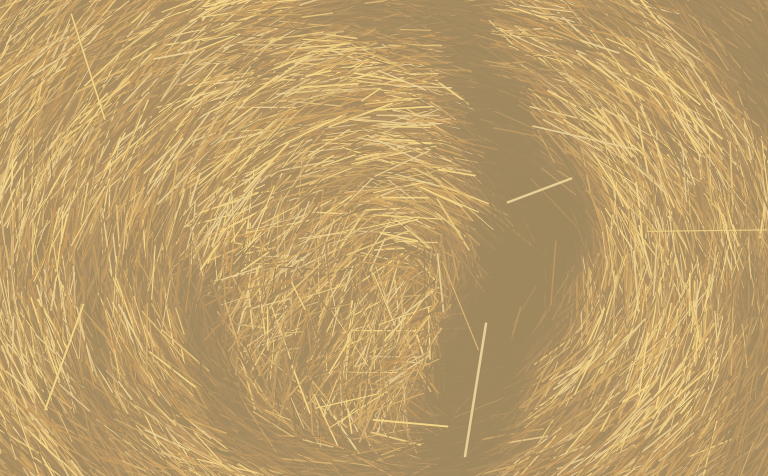
Reproduce this texture procedurally as a Shadertoy shader.

```glsl
const vec3 SHADOW = vec3(0.622, 0.53, 0.37);
const vec3 TAN    = vec3(0.71, 0.58, 0.395);
const vec3 OCHRE  = vec3(0.79, 0.64, 0.41);
const vec3 GOLD   = vec3(0.87, 0.72, 0.45);
const vec3 STRAW  = vec3(0.96, 0.84, 0.53);
const vec3 PALE   = vec3(0.91, 0.81, 0.59);
const vec3 RUST   = vec3(0.78, 0.59, 0.35);

const vec2  SWIRL_CENTER = vec2(0.81, 0.43);
const float SWIRL_SQUASH = 1.5;
const vec2  CORE_GRAIN = vec2(-0.62, -0.78);
const int   LAYERS = 36;
const float CELL = 0.075;
const float MIN_WIDTH = 0.0006;
const float MAX_WIDTH = 0.0019;
const float TIDY_SPREAD = 0.55;
const float MESSY_SPREAD = 1.3;
const float EXPOSURE = 1.55;

vec4 hash4(vec3 p) {
    vec4 q = fract(p.xyzx * vec4(0.1031, 0.1030, 0.0973, 0.1099));
    q += dot(q, q.wzxy + 33.33);
    return fract((q.xxyz + q.yzzw) * q.zywx);
}

float noise(vec2 p) {
    vec2 i = floor(p), f = fract(p);
    f = f * f * (3.0 - 2.0 * f);
    vec2 e = vec2(0.0, 1.0);
    return mix(mix(hash4(vec3(i, 7.0)).x, hash4(vec3(i + e.yx, 7.0)).x, f.x),
               mix(hash4(vec3(i + e.xy, 7.0)).x, hash4(vec3(i + e.yy, 7.0)).x, f.x), f.y);
}

float segmentDistance(vec2 p, vec2 a, vec2 b) {
    vec2 ab = b - a;
    return length(p - a - ab * clamp(dot(p - a, ab) / dot(ab, ab), 0.0, 1.0));
}

float hollow(vec2 p, vec2 a, vec2 b, float radius) {
    return 1.0 - smoothstep(0.4 * radius, radius, segmentDistance(p, a, b));
}

// Light over the bale: a deep crescent, softer hollows and curved streaks
float lighting(vec2 p) {
    float dark = 0.85 * hollow(p, vec2(0.93, 1.02), vec2(1.04, 0.77), 0.10);
    dark = max(dark, 0.95 * hollow(p, vec2(1.04, 0.77), vec2(1.12, 0.55), 0.13));
    dark = max(dark, hollow(p, vec2(1.13, 0.53), vec2(1.07, 0.36), 0.19));
    dark = max(dark, 0.97 * hollow(p, vec2(1.07, 0.36), vec2(0.96, 0.07), 0.16));
    dark = max(dark, 0.75 * hollow(p, vec2(0.41, 0.42), vec2(0.47, 0.15), 0.07));
    dark = max(dark, 0.65 * hollow(p, vec2(0.52, 0.07), vec2(0.92, 0.0), 0.07));
    dark = max(dark, 0.8 * hollow(p, vec2(1.50, 1.0), vec2(1.62, 0.83), 0.14));
    dark = max(dark, 0.55 * hollow(p, vec2(1.62, 0.40), vec2(1.57, 0.0), 0.12));
    dark = max(dark, 0.5 * hollow(p, vec2(0.19, 0.45), vec2(0.20, 0.05), 0.06));
    dark = max(dark, 0.5 * hollow(p, vec2(0.72, 1.0), vec2(0.92, 0.96), 0.10));

    vec2 d = p - SWIRL_CENTER;
    float ring = length(d * vec2(1.0, sqrt(SWIRL_SQUASH)));
    float streak = noise(vec2(ring * 30.0, atan(-d.y, -d.x) * 4.0));
    float clump = noise(p * 21.0);
    float glow = 0.28 * hollow(p, vec2(1.37, 0.72), vec2(1.40, 0.25), 0.22)
               + 0.18 * hollow(p, vec2(0.0, 0.9), vec2(0.0, 0.3), 0.2)
               + 0.15 * hollow(p, vec2(0.45, 0.72), vec2(0.85, 0.80), 0.2)
               + 0.15 * hollow(p, vec2(0.55, 0.45), vec2(0.82, 0.35), 0.2);
    return (1.0 - dark) * (0.25 + 0.55 * streak + 0.4 * clump + glow);
}

vec3 strawColor(float tone, float tint) {
    vec4 s = clamp(tone * 4.0 - vec4(0.0, 1.0, 2.0, 3.0), 0.0, 1.0);
    vec3 c = mix(mix(mix(mix(SHADOW, TAN, s.x), OCHRE, s.y), GOLD, s.z), STRAW, s.w);
    c = mix(c, PALE, 0.8 * step(0.72, tint) * smoothstep(0.5, 0.8, tone));
    return mix(c, RUST, 0.6 * step(tint, 0.2) * smoothstep(0.15, 0.4, tone));
}

// Direction of the coiled stalks, slanting through the core
vec2 flow(vec2 p, float messy) {
    vec2 d = p - SWIRL_CENTER;
    vec2 coil = normalize(vec2(-d.y * SWIRL_SQUASH, d.x) + 0.0001);
    return normalize(mix(coil, CORE_GRAIN, 0.85 * messy));
}

float stroke(vec2 p, vec2 a, vec2 b, float halfWidth, float px) {
    return clamp((halfWidth - segmentDistance(p, a, b)) / px + 0.5, 0.0, 1.0);
}

void mainImage(out vec4 fragColor, in vec2 fragCoord) {
    float px = 1.0 / iResolution.y;
    vec2 p = fragCoord * px;
    vec3 color = strawColor(0.15 * lighting(p), 0.5);

    // Layers of fine stalks, dim below and bright on top
    for (int layer = 0; layer < LAYERS; layer++) {
        float depth = float(layer) / float(LAYERS - 1);
        vec2 shift = float(layer) * vec2(0.37, 0.71) + 20.0;
        vec2 home = floor(p / CELL + shift);
        for (int n = 0; n < 9; n++) {
            vec2 id = home + vec2(n % 3 - 1, n / 3 - 1);
            vec4 h = hash4(vec3(id, float(layer) * 3.7 + 1.0));
            vec2 mid = (id + h.xy - shift) * CELL;
            float messy = hollow(mid, vec2(0.60, 0.42), vec2(0.76, 0.28), 0.27);
            float turn = (h.z + fract(h.w * 37.0) - 1.0) * mix(TIDY_SPREAD, MESSY_SPREAD, messy);
            vec2 dir = mat2(cos(turn), sin(turn), -sin(turn), cos(turn)) * flow(mid, messy);
            vec2 reach = dir * CELL * mix(0.3, 0.95, fract(h.x * 53.0));
            float halfWidth = mix(MIN_WIDTH, MAX_WIDTH, fract(h.y * 71.0));
            float cover = stroke(p, mid - reach, mid + reach, halfWidth, px);
            if (cover > 0.0) {
                float tone = lighting(mid) * EXPOSURE * pow(h.w, 1.15) * mix(0.65, 1.1, depth);
                tone += 0.3 * step(0.93, h.w) * depth;
                color = mix(color, strawColor(tone, fract(h.z * 91.0)), cover);
            }
        }
    }

    // Long loose stalks lying on top
    color = mix(color, PALE, stroke(p, vec2(1.067, 0.575), vec2(1.20, 0.625), 0.0025, px));
    color = mix(color, PALE, stroke(p, vec2(1.021, 0.32), vec2(0.977, 0.042), 0.0027, px));
    color = mix(color, STRAW, stroke(p, vec2(0.785, 0.118), vec2(0.94, 0.104), 0.002, px));
    color = mix(color, STRAW, 0.8 * stroke(p, vec2(1.36, 0.514), vec2(1.61, 0.517), 0.0013, px));
    color = mix(color, GOLD, stroke(p, vec2(0.93, 0.45), vec2(1.005, 0.265), 0.0012, px));
    color = mix(color, STRAW, stroke(p, vec2(0.175, 0.36), vec2(0.095, 0.14), 0.002, px));
    color = mix(color, STRAW, stroke(p, vec2(0.15, 0.97), vec2(0.22, 0.75), 0.0016, px));
    color = mix(color, PALE, stroke(p, vec2(1.12, 0.735), vec2(1.34, 0.685), 0.0017, px));
    fragColor = vec4(color, 1.0);
}
```
